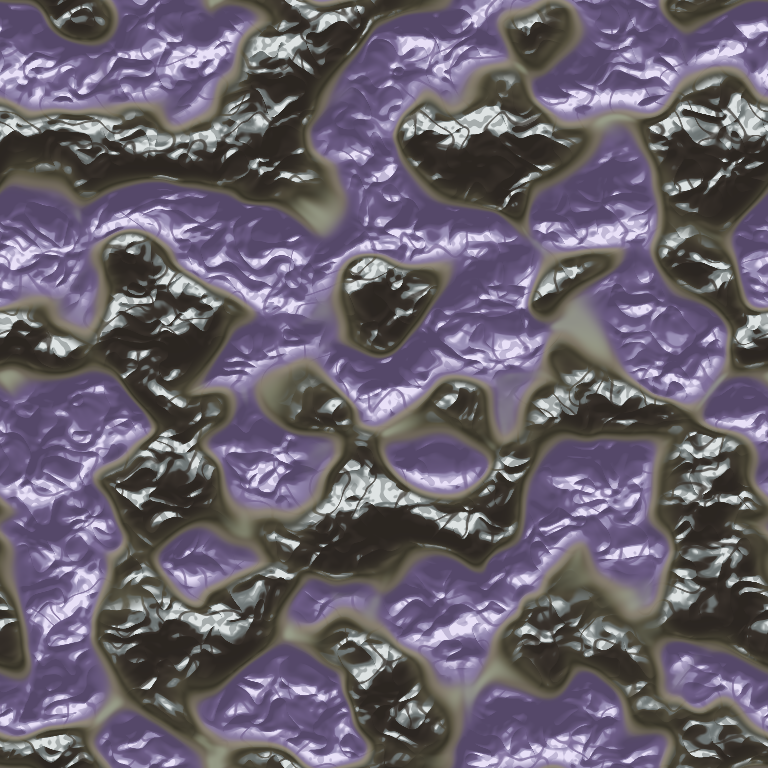
A Shadertoy shader for this texture:

```glsl
const float TAU = 6.2831853;
const vec2 LIGHT = vec2(-0.25, 0.97);

const vec3 PURPLE = vec3(0.405, 0.345, 0.50);
const vec3 LILAC = vec3(0.60, 0.56, 0.71);
const vec3 LILAC_WHITE = vec3(0.91, 0.88, 0.97);
const vec3 BROWN = vec3(0.205, 0.18, 0.16);
const vec3 STEEL = vec3(0.43, 0.46, 0.46);
const vec3 STEEL_WHITE = vec3(0.87, 0.89, 0.89);
const vec3 OLIVE = vec3(0.34, 0.32, 0.25);
const vec3 TAN = vec3(0.53, 0.50, 0.40);
const vec3 PALE_GREEN = vec3(0.64, 0.68, 0.59);

float hash(vec2 cell) {
    return fract(sin(dot(cell, vec2(127.1, 311.7))) * 43758.5453);
}

// Slope of one lattice corner, wrapped to the period
float corner(vec2 cell, vec2 offset, vec2 period, float seed) {
    float angle = TAU * hash(mod(cell, period) + seed);
    return dot(vec2(cos(angle), sin(angle)), offset);
}

// Gradient noise that tiles over the unit square
float noise(vec2 uv, vec2 period, float seed) {
    vec2 p = uv * period;
    vec2 i = floor(p);
    vec2 f = p - i;
    vec2 w = f * f * f * (f * (f * 6.0 - 15.0) + 10.0);
    vec2 e = vec2(1.0, 0.0);
    float low = mix(corner(i, f, period, seed),
                    corner(i + e, f - e, period, seed), w.x);
    float high = mix(corner(i + e.yx, f - e.yx, period, seed),
                     corner(i + e.xx, f - e.xx, period, seed), w.x);
    return mix(low, high, w.y);
}

vec2 warp(vec2 uv, float period, float amount, float seed) {
    return uv + amount * vec2(noise(uv, vec2(period), seed),
                              noise(uv, vec2(period), seed + 17.0));
}

// Positive inside the dark islands, negative in the purple
float islands(vec2 uv) {
    vec2 q = warp(uv, 9.0, 0.05, 29.0);
    return noise(q, vec2(7.0, 8.0), 3.0)
         + 0.24 * noise(q, vec2(15.0, 17.0), 41.0);
}

float calmEdge(float island) {
    return smoothstep(0.03, 0.17, abs(island));
}

// x: island field, y: height with lumps and sharp folds
vec2 surface(vec2 uv) {
    float island = islands(uv);
    vec2 q = warp(uv, 23.0, 0.02, 67.0);
    float lumps = 0.32 * noise(q, vec2(17.0), 91.0);
    float folds = 0.19 * abs(noise(q, vec2(29.0), 123.0));
    float grit = 0.045 * noise(q, vec2(71.0), 157.0);
    return vec2(island, 0.8 * island + calmEdge(island) * (lumps - folds + grit));
}

// Base colour, then sheen, then glints
vec3 glaze(vec3 base, vec3 sheen, vec3 glint, float gloss, float spark) {
    return mix(mix(base, sheen, gloss), glint, spark);
}

float bell(float x, float width) {
    return exp(-x * x / (width * width));
}

void mainImage(out vec4 fragColor, in vec2 fragCoord) {
    vec2 uv = fragCoord / iResolution.xy;

    // Slopes of the islands and of the relief
    vec2 offset = vec2(0.0013, 0.0);
    vec2 here = surface(uv);
    vec2 dx = (surface(uv + offset) - here) / offset.x;
    vec2 dy = (surface(uv + offset.yx) - here) / offset.x;
    float island = here.x;
    float steepness = length(vec2(dx.x, dy.x));
    float facing = -dot(vec2(dx.y, dy.y), LIGHT) / 5.5;

    // Metallic response with thin dark cracks and broken glints
    float relief = calmEdge(island);
    float crackField = noise(warp(uv, 19.0, 0.03, 201.0), vec2(25.0), 223.0);
    float crack = 1.0 - smoothstep(0.02, 0.07, abs(crackField));
    float shine = mix(0.35, 1.0, relief) * (1.0 - 0.8 * crack);
    float fleck = smoothstep(-0.16, 0.0, noise(uv, vec2(97.0), 251.0));
    float gloss = smoothstep(0.25, 0.75, facing) * shine;
    float spark = smoothstep(0.85, 1.55, facing) * shine * relief * mix(0.5, 1.0, fleck);
    float shade = 1.0 + 0.15 * clamp(facing, -1.2, 1.0);

    // Two materials, with olive creeping into the dark one
    vec3 darkBase = mix(BROWN, OLIVE, bell(island - 0.05, 0.12));
    vec3 dark = glaze(darkBase * shade, STEEL, STEEL_WHITE, gloss, spark);
    vec3 purple = glaze(PURPLE * shade, LILAC, LILAC_WHITE, gloss, spark);
    vec3 color = mix(purple, dark, smoothstep(-0.04, 0.05, island));

    // Crisp rim between two shadow lines, pale glow where the rims meet
    color *= 1.0 - 0.22 * bell(island - 0.075, 0.025);
    color = mix(color, TAN * shade, 0.7 * bell(island, 0.04));
    float saddle = bell(island, 0.07) * (1.0 - smoothstep(0.5, 4.5, steepness));
    color = mix(color, PALE_GREEN, 0.7 * saddle);

    fragColor = vec4(clamp(color, 0.0, 1.0), 1.0);
}
```
